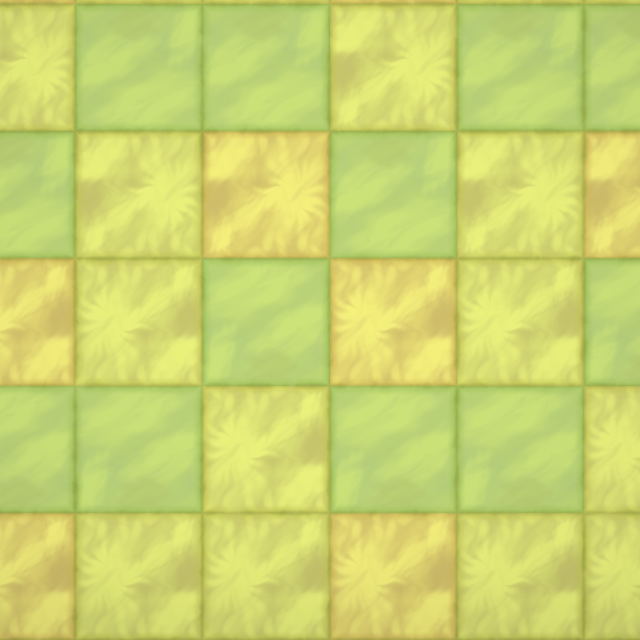
Give the GLSL for this pattern, as a Shadertoy shader.

```glsl
// Painted checker of green, yellow and ochre meadow tiles with soft mossy seams.

// Tile kinds, three columns per row from the bottom: 0 green, 1 yellow, 2 ochre
const int KINDS[18] = int[18](1,1,2, 0,1,0, 1,0,2, 1,2,0, 0,0,1, 1,1,2);

vec2 hash2(vec2 p) {
    return fract(sin(vec2(dot(p, vec2(127.1, 311.7)), dot(p, vec2(269.5, 183.3)))) * 4375.85);
}

vec2 turn(vec2 p, float a) {
    return mat2(cos(a), -sin(a), sin(a), cos(a)) * p;
}

// Warped sines, about -1 to 1
float wash(vec2 p) {
    float sum = 0.0, amp = 0.5;
    for (int i = 0; i < 4; i++) {
        p = turn(p, 0.9) + 0.6 * sin(p.yx * 1.3 + 1.7);
        sum += amp * sin(p.x) * cos(p.y * 0.8);
        p *= 1.7;
        amp *= 0.65;
    }
    return sum;
}

// Cellular noise made of slim, tilted blades
float blades(vec2 p) {
    float best = 0.0;
    for (int j = -1; j <= 1; j++)
    for (int i = -1; i <= 1; i++) {
        vec2 cell = floor(p) + vec2(i, j);
        vec2 h = hash2(cell);
        vec2 d = turn(p - cell - 0.2 - 0.6 * h, 0.4 + 1.7 * h.x);
        best = max(best, 1.0 - length(d * vec2(1.0, 2.3)));
    }
    return best;
}

// Soft brush dab with frayed sides
float dab(vec2 p, vec2 centre, float angle, vec2 size) {
    vec2 q = turn(p - centre, angle) / size;
    float fray = 0.10 * sin(q.x * 6.0 + q.y * 4.0) + 0.06 * sin(q.y * 9.0 - q.x * 5.0);
    return smoothstep(1.45, 0.55, length(q) + fray);
}

// Feathered clump of leaves with uneven rays
float burst(vec2 p) {
    vec2 d = p - vec2(0.29, 0.48);
    float a = atan(d.y, d.x);
    float rays = 0.5 * sin(11.0 * a + 2.5 * sin(2.0 * a + 1.0) + 7.0 * length(d))
               + 0.4 * sin(17.0 * a + 2.0 * sin(3.0 * a) - 9.0 * length(d)) + 0.5 * sin(5.0 * a + 0.8);
    return smoothstep(0.13, -0.09, length(d * vec2(1.1, 0.82)) - 0.23 - 0.07 * rays);
}

vec3 greenTile(vec2 p) {
    float grain = wash(turn(p, 0.55) * vec2(6.0, 19.0));
    float broad = wash(p * 5.0 + 2.0);
    vec3 col = mix(vec3(0.69, 0.79, 0.48), vec3(0.73, 0.82, 0.45), 0.5 + 0.6 * broad);
    float light = dab(p, vec2(0.42, 0.77), 0.35, vec2(0.40, 0.16));
    light = max(light, dab(p, vec2(0.70, 0.40), 0.60, vec2(0.38, 0.15)));
    light = max(light, dab(p, vec2(0.13, 0.24), 1.2, vec2(0.24, 0.11)));
    col = mix(col, vec3(0.79, 0.88, 0.47), clamp(light * (0.72 + 0.4 * grain) + 0.1 + 0.14 * grain, 0.0, 1.0));
    return mix(col, vec3(0.70, 0.77, 0.43), 0.6 * dab(p, vec2(0.54, 0.15), 0.2, vec2(0.18, 0.12)));
}

vec3 leafTile(vec2 p, bool ochre) {
    vec3 dark = ochre ? vec3(0.80, 0.73, 0.41) : vec3(0.77, 0.76, 0.42);
    vec3 mid = ochre ? vec3(0.88, 0.83, 0.44) : vec3(0.84, 0.86, 0.45);
    vec3 light = ochre ? vec3(0.95, 0.93, 0.48) : vec3(0.91, 0.94, 0.48);
    float grain = wash(turn(p, 0.8) * vec2(9.0, 21.0));
    vec3 col = mix(dark, mid, clamp(0.55 + 0.55 * wash(p * 8.0) + 0.3 * grain, 0.0, 1.0));
    col = mix(col, dark, 0.75 * dab(p, vec2(0.90, 0.47), 1.5, vec2(0.20, 0.11)));

    // Small blades gather near the top and bottom
    float fringe = smoothstep(0.08, 0.42, abs(p.y - 0.5));
    vec2 sway = p + 0.02 * sin(p.yx * 21.0);
    col = mix(col, light, 0.6 * fringe * smoothstep(0.2, 0.8, blades(sway * vec2(7.0, 5.5))));

    float leaves = burst(sway);
    leaves = max(leaves, dab(p, vec2(0.63, 0.64), 0.75, vec2(0.21, 0.075)));
    leaves = max(leaves, dab(p, vec2(0.84, 0.82), 1.1, vec2(0.14, 0.07)));
    leaves = max(leaves, dab(p, vec2(0.81, 0.22), 0.65, vec2(0.23, 0.13)));
    return mix(col, light, leaves * clamp(0.86 + 0.3 * grain, 0.0, 1.0));
}

void mainImage(out vec4 fragColor, in vec2 fragCoord) {
    vec2 uv = fragCoord / iResolution.y;
    vec2 grid = (uv - vec2(0.1175, 0.0)) / 0.1987;
    ivec2 cell = ivec2(floor(grid));
    vec2 p = fract(grid);

    // Upper rows are turned half around
    vec2 q = cell.y >= 3 ? 1.0 - p : p;
    int kind = KINDS[clamp(cell.y, 0, 5) * 3 + (cell.x + 3) % 3];
    vec3 col = kind == 0 ? greenTile(q) : leafTile(q, kind == 2);

    // Uneven seams: a tinted rim, then a soft dark line that fades in and out
    vec2 side = 0.5 - abs(p - 0.5);
    float wear = wash(grid * 9.0);
    float rim = min(side.x, side.y) + 0.012 * wash(grid * 15.0);
    vec3 rimColor = kind == 0 ? vec3(0.63, 0.76, 0.35)
                  : kind == 1 ? vec3(0.76, 0.77, 0.33) : vec3(0.81, 0.72, 0.34);
    col = mix(col, rimColor, (0.7 + 0.25 * wear) * smoothstep(0.08, 0.0, rim));
    col = mix(col, vec3(0.56, 0.60, 0.25), (0.52 + 0.2 * wear) * smoothstep(0.032, -0.008, rim));

    // Gentle shade towards the canvas edges, deepest at the bottom
    vec2 away = uv - vec2(0.5, 0.56);
    col *= 1.01 - 0.13 * pow(dot(away, away), 1.2) - 0.04 * smoothstep(0.18, 0.0, uv.y);
    fragColor = vec4(col, 1.0);
}
```
